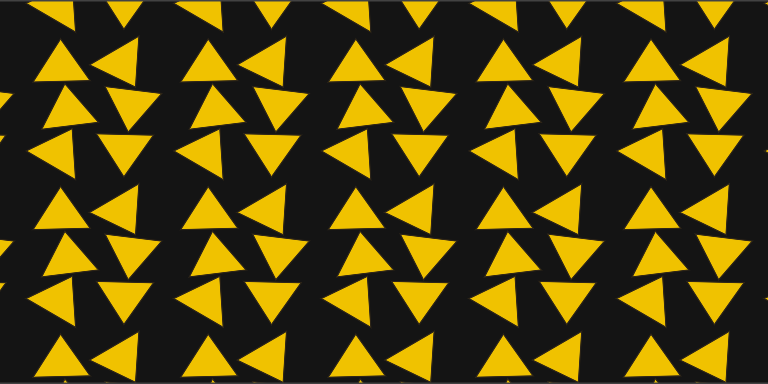
Give the GLSL for this pattern, as a Shadertoy shader.

```glsl
// Yellow triangles scattered on near-black, repeated on a square grid.
// Each tile holds three tilted isosceles triangles plus their glide
// reflection; a faint brown rim and thin grey top and bottom edges finish it.

#define TILE 0.3844                    // tile side, in canvas heights
#define HALF_BASE 0.186                // triangle size, in tiles
#define TRI_HEIGHT 0.276
#define RIM 0.008                      // rim width, in tiles
#define GLIDE vec2(0.429, -1.462)      // x shift and twice the mirror height
#define EDGE_LINE 0.0039               // border width, in canvas heights
#define GROUND vec3(0.08, 0.08, 0.08)
#define YELLOW vec3(0.94, 0.76, 0.00)
#define RIM_COLOR vec3(0.18, 0.145, 0.09)
#define EDGE_COLOR vec3(0.26, 0.26, 0.26)

// Signed distance to an upright isosceles triangle around its centroid
float triangle(vec2 p) {
    vec2 sideNormal = normalize(vec2(TRI_HEIGHT, HALF_BASE));
    vec2 fromApex = vec2(abs(p.x), p.y - TRI_HEIGHT * 2.0 / 3.0);
    return max(dot(fromApex, sideNormal), -p.y - TRI_HEIGHT / 3.0);
}

// Triangle at a centre, turned counterclockwise, repeated in every tile
float tiledTriangle(vec2 p, vec2 center, float degrees) {
    vec2 d = p - center;
    d -= round(d);
    float a = radians(degrees), c = cos(a), s = sin(a);
    return triangle(vec2(c * d.x + s * d.y, c * d.y - s * d.x));
}

// The three triangles of half a tile
float cluster(vec2 p) {
    float d = tiledTriangle(p, vec2(0.415, -0.455), 1.4);
    d = min(d, tiledTriangle(p, vec2(0.463, -0.757), 7.0));
    return min(d, tiledTriangle(p, vec2(0.393, -1.037), -30.2));
}

void mainImage(out vec4 fragColor, in vec2 fragCoord) {
    float height = iResolution.y;
    float pixel = 1.0 / (height * TILE);

    // Tile coordinates, measured from the upper left corner
    vec2 p = (fragCoord - vec2(0.0, height)) * pixel;
    vec2 mirrored = vec2(p.x - GLIDE.x, GLIDE.y - p.y);
    float d = min(cluster(p), cluster(mirrored));

    // Rim, then fill
    float rim = 1.0 - smoothstep(-0.5, 0.5, (d - RIM) / pixel);
    float fill = 1.0 - smoothstep(-0.5, 0.5, d / pixel);
    vec3 color = mix(GROUND, RIM_COLOR, rim);
    color = mix(color, YELLOW, fill);

    // Thin lines along the top and bottom
    float border = min(fragCoord.y, height - fragCoord.y) - EDGE_LINE * height;
    color = mix(color, EDGE_COLOR, 1.0 - smoothstep(-0.5, 0.5, border));

    fragColor = vec4(color, 1.0);
}
```
